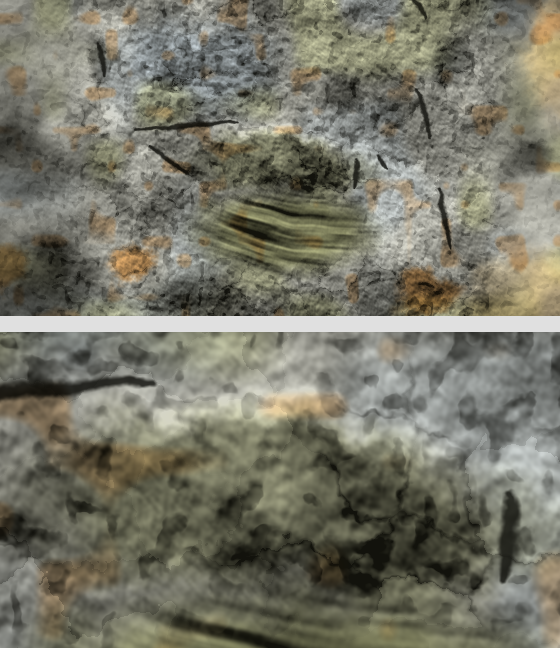
Top, the full canvas; bottom, a detail of the centre.
Give the GLSL for this texture, as a Shadertoy shader.

```glsl
// A weathered grey rock face: layered noise gives relief lit from above, cell
// facets give broken chunks, and soft patches place shadows, stains and pale
// ledges. A bed of bowed olive fibres lies low in the middle; the sides blur.

const vec3 DARK_STONE = vec3(0.15, 0.15, 0.13);
const vec3 PALE_STONE = vec3(0.72, 0.72, 0.68);
const vec3 OLIVE_TINT = vec3(1.01, 1.02, 0.79);
const vec3 BLUE_TINT = vec3(0.94, 0.99, 1.07);
const vec3 RUST_TINT = vec3(1.22, 0.93, 0.62);
const vec3 SAND_TINT = vec3(1.12, 1.01, 0.84);

// Patches: centre, radii. Cracks: start, end.
const vec4 SHADOWS[8] = vec4[8](
    vec4(0.07, 0.48, 0.19, 0.15), vec4(0.86, 0.48, 0.29, 0.09),
    vec4(1.43, 0.80, 0.08, 0.09), vec4(1.09, 0.71, 0.08, 0.04),
    vec4(1.70, 0.50, 0.09, 0.05), vec4(0.31, 0.80, 0.04, 0.10),
    vec4(0.62, 0.06, 0.13, 0.08), vec4(0.08, 0.12, 0.26, 0.17));
const vec4 LIGHTS[8] = vec4[8](
    vec4(1.30, 0.90, 0.18, 0.11), vec4(0.92, 0.575, 0.19, 0.035),
    vec4(0.47, 0.46, 0.11, 0.06), vec4(1.30, 0.30, 0.16, 0.22),
    vec4(1.75, 0.82, 0.10, 0.30), vec4(1.68, 0.18, 0.14, 0.18),
    vec4(1.20, 0.55, 0.06, 0.09), vec4(0.33, 0.61, 0.08, 0.04));
const vec4 CRACKS[8] = vec4[8](
    vec4(1.31, 0.72, 1.37, 0.56), vec4(1.39, 0.40, 1.43, 0.21),
    vec4(1.30, 1.00, 1.34, 0.94), vec4(0.31, 0.86, 0.33, 0.76),
    vec4(0.43, 0.585, 0.75, 0.61), vec4(0.48, 0.53, 0.59, 0.45),
    vec4(1.13, 0.50, 1.12, 0.41), vec4(1.20, 0.51, 1.22, 0.47));

float hash(vec2 cell) {
    vec3 q = fract(cell.xyx * vec3(0.1031, 0.1030, 0.0973));
    q += dot(q, q.yzx + 33.33);
    return fract((q.x + q.y) * q.z);
}

float noise(vec2 p) {
    vec2 i = floor(p), f = fract(p);
    f = f * f * (3.0 - 2.0 * f);
    return mix(mix(hash(i), hash(i + vec2(1, 0)), f.x),
               mix(hash(i + vec2(0, 1)), hash(i + vec2(1, 1)), f.x), f.y);
}

// Signed layered noise; gain sets how much fine detail remains.
float layers(vec2 p, float gain) {
    float sum = 0.0, amp = 0.5;
    for (int i = 0; i < 6; i++) {
        sum += amp * (noise(p) - 0.5);
        p = mat2(1.6, 1.2, -1.2, 1.6) * p + 17.3;
        amp *= gain;
    }
    return sum;
}

// Random value of the nearest cell, and the gap to its border.
vec2 facets(vec2 p) {
    vec2 base = floor(p);
    float near = 9.0, second = 9.0, value = 0.0;
    for (int y = -1; y <= 1; y++)
    for (int x = -1; x <= 1; x++) {
        vec2 cell = base + vec2(x, y);
        float d = length(cell + vec2(hash(cell), hash(cell + 71.7)) - p);
        if (d < near) { second = near; near = d; value = hash(cell + 31.1); }
        else second = min(second, d);
    }
    return vec2(value, second - near);
}

float blob(vec2 p, vec2 centre, vec2 radii) {
    return 1.0 - smoothstep(0.5, 1.2, length((p - centre) / radii));
}

float patches(vec2 p, vec4 spots[8]) {
    float cover = 0.0;
    for (int i = 0; i < 8; i++) cover = max(cover, blob(p, spots[i].xy, spots[i].zw));
    return cover;
}

float cracks(vec2 p, vec4 lines[8], float width) {
    float cover = 0.0;
    for (int i = 0; i < 8; i++) {
        vec2 a = lines[i].xy, ab = lines[i].zw - a;
        float h = clamp(dot(p - a, ab) / dot(ab, ab), 0.0, 1.0);
        float w = width * (0.3 + 2.8 * h * (1.0 - h));
        cover = max(cover, 1.0 - smoothstep(w * 0.4, w + 0.004, length(p - a - ab * h)));
    }
    return cover;
}

// Brightness of long strands that sag like a bowl and fall to the right.
float fibres(vec2 p, vec2 centre) {
    float dx = p.x - centre.x;
    float across = p.y + 0.2 * dx - 0.4 * dx * dx + 0.012 * noise(p * 13.0);
    return 0.6 * noise(vec2(p.x * 5.0, across * 62.0))
         + 0.4 * noise(vec2(p.x * 11.0, across * 125.0));
}

void mainImage(out vec4 fragColor, in vec2 fragCoord) {
    vec2 p = fragCoord / iResolution.y;
    float focus = smoothstep(0.0, 0.45, p.x) * (1.0 - smoothstep(1.5, 1.68, p.x));
    float gain = mix(0.46, 0.62, focus);
    vec2 warp = vec2(layers(p * 9.0, 0.6), layers(p * 9.0 + 40.0, 0.6));
    vec2 q = p + 0.11 * warp;

    // Relief, chunks and pits
    float slope = layers(p * 6.0, gain) - layers(p * 6.0 + vec2(-0.015, 0.048), gain);
    vec2 chunk = facets(q * vec2(9.0, 12.0));
    float crease = (1.0 - smoothstep(0.0, 0.14, chunk.y)) * smoothstep(0.4, 0.7, noise(p * 7.0));
    float pits = smoothstep(0.62, 0.82, noise(p * 58.0 + 3.0 * warp));
    float tone = 0.64 + 3.0 * slope + 0.9 * layers(p * 5.0 + 9.0, gain);
    tone += focus * (0.26 * (chunk.x - 0.5) - 0.22 * crease);
    tone -= 0.26 * pits * mix(0.4, 1.0, focus);

    // Broad light and shade
    tone += 0.27 * patches(q, LIGHTS) - 0.36 * patches(q, SHADOWS);
    float blue = blob(q, vec2(0.62, 0.78), vec2(0.28, 0.19));
    tone -= 0.3 * blue * smoothstep(0.5, 0.75, noise(p * vec2(42.0, 60.0) + 5.0));

    // Fibre bed
    vec2 bed = vec2(0.90, 0.265);
    float fibre = blob(p + 0.06 * warp, bed, vec2(0.30, 0.135));
    float strand = 1.6 * (fibres(p, bed) - 0.5) + 0.25 + 0.8 * slope;
    tone = mix(tone, strand + 1.1 * (p.y - bed.y), 0.9 * fibre);
    tone = mix(tone, -0.12, 0.85 * cracks(p + 0.035 * warp, CRACKS, 0.009));

    // Mineral colours
    float rust = max(blob(q, vec2(0.41, 0.19), vec2(0.07, 0.06)),
                     blob(q, vec2(1.35, 0.07), vec2(0.10, 0.06)));
    rust = max(rust, 0.7 * blob(q, vec2(0.03, 0.15), vec2(0.07, 0.06)));
    rust = max(rust, 0.5 * smoothstep(0.72, 0.9, noise(p * 17.0 + 60.0)));
    float sand = max(blob(q, vec2(1.72, 0.04), vec2(0.28, 0.20)),
                     blob(q, vec2(1.78, 0.85), vec2(0.14, 0.25)));
    float olive = max(fibre, 0.6 * blob(q, vec2(0.88, 0.48), vec2(0.30, 0.10)));
    olive = max(olive, 0.6 * smoothstep(0.5, 0.8, noise(p * 6.0 + 20.0)));
    float cool = max(blue, 0.6 * smoothstep(0.45, 0.75, noise(p * 5.0 + 80.0)));

    vec3 color = mix(DARK_STONE, PALE_STONE, clamp(tone - 0.22 * rust, -0.14, 1.2));
    color *= mix(vec3(1.0), BLUE_TINT, cool * (1.0 - olive));
    color *= mix(vec3(1.0), OLIVE_TINT, olive);
    color *= mix(vec3(1.0), SAND_TINT, sand);
    color *= mix(vec3(1.0), RUST_TINT, rust);
    fragColor = vec4(color, 1.0);
}
```
